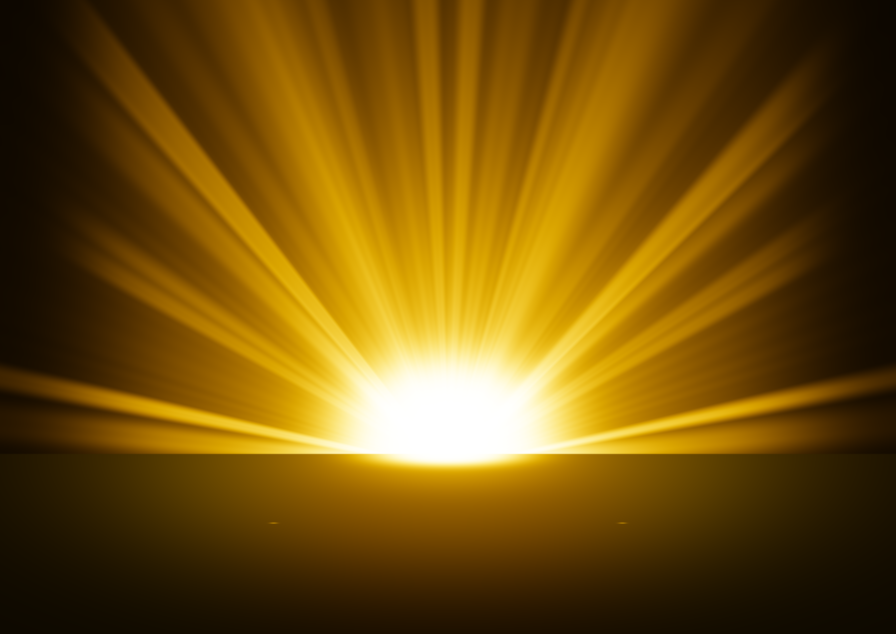
Give the GLSL for this background, as a Shadertoy shader.

```glsl
// A golden burst of light rising behind a dark, softly lit floor.
// Rays are mirrored angular bands fanned about a point below the horizon;
// glows add up as light energy, which an exponential film curve turns to gold.

const float HORIZON = 0.284;

// Each ray: angle from vertical, half width, edge softness, strength
const vec4 RAYS[11] = vec4[11](
    vec4(0.049, 0.024, 0.016, 0.50),
    vec4(0.148, 0.040, 0.036, 0.20),
    vec4(0.274, 0.016, 0.014, 0.28),
    vec4(0.400, 0.080, 0.080, 0.80),
    vec4(0.576, 0.030, 0.028, 0.22),
    vec4(0.725, 0.042, 0.014, 0.95),
    vec4(0.815, 0.040, 0.036, 0.50),
    vec4(0.990, 0.026, 0.022, 0.50),
    vec4(1.046, 0.022, 0.016, 0.60),
    vec4(1.372, 0.022, 0.018, 2.00),
    vec4(1.470, 0.040, 0.030, 0.80));

// Elliptical Gaussian glow
float glow(vec2 p, vec2 radius) {
    vec2 q = p / radius;
    return exp(-dot(q, q));
}

// Sum of the ray bands at a signed angle
float rayFan(float angle) {
    float a = abs(angle);
    // The diagonal beams lean a little to the right on both sides
    a -= sign(angle) * 0.038 * exp(-pow((a - 0.75) / 0.13, 2.0));
    float sum = 0.0;
    for (int i = 0; i < 11; i++) {
        vec4 ray = RAYS[i];
        float offset = abs(a - ray.x);
        sum += ray.w * (1.0 - smoothstep(ray.y - ray.z, ray.y + ray.z, offset));
    }
    return sum;
}

float streaks(float a) {
    return 1.0 + 0.05 * sin(a * 37.0 + 1.0) * sin(a * 83.0)
               + 0.02 * sin(a * 151.0 + 2.0 * sin(a * 19.0));
}

float skyEnergy(vec2 p) {
    vec2 fromSource = p - vec2(0.0, 0.262);
    float angle = atan(fromSource.x, fromSource.y);
    float dist = length((p - vec2(0.0, 0.32)) * vec2(1.35, 1.0));

    // Rays stand out further away, and the steeper ones end near the sides
    float rayGain = mix(0.25, 1.35, smoothstep(0.05, 0.8, dist));
    float low = smoothstep(1.15, 1.3, abs(angle));
    rayGain *= mix(1.0 - smoothstep(0.5, 0.66, abs(p.x)), 1.0, low);

    // Wide falloff modulated by the rays
    float light = 5.0 * exp(-dist / 0.3);
    light *= (0.70 + rayGain * rayFan(angle)) * streaks(angle);
    light += 0.06 + 0.7 * glow(p - vec2(0.0, 0.36), vec2(0.32, 0.24));
    light *= 1.0 - 0.62 * smoothstep(0.42, 0.70, abs(p.x));

    // Diagonal flares, white core and bright rim along the horizon
    float flare = exp(-pow((abs(angle) - 0.80) / 0.085, 2.0));
    light += 2.6 * flare * exp(-pow(length(fromSource) / 0.23, 2.0));
    light += 14.0 * glow(p - vec2(0.0, 0.328), vec2(0.128, 0.080));
    light += 2.5 * glow(p - vec2(0.0, HORIZON), vec2(0.24, 0.025));
    return light;
}

float floorEnergy(vec2 p) {
    vec2 q = p - vec2(0.0, HORIZON);
    float light = 0.05 + 1.0 * glow(q, vec2(0.44, 0.175));
    // Light spilling over the edge
    light += 1.2 * glow(q, vec2(0.16, 0.045));
    light += 12.0 * glow(q, vec2(0.090, 0.014));
    // Two small glints
    light += 0.7 * glow(vec2(abs(q.x) - 0.275, q.y + 0.109), vec2(0.006, 0.001));
    return light;
}

// Film curve from dark brown through gold to white
vec3 goldFilm(float energy) {
    float blue = 0.22 * pow(max(energy - 1.9, 0.0), 1.3);
    return 1.0 - exp(-vec3(energy, energy * 0.54, blue));
}

void mainImage(out vec4 fragColor, in vec2 fragCoord) {
    vec2 p = (fragCoord - vec2(0.5 * iResolution.x, 0.0)) / iResolution.y;
    float pixel = 1.0 / iResolution.y;

    vec3 sky = goldFilm(skyEnergy(p));
    vec3 ground = goldFilm(floorEnergy(p));
    // Slight olive cast towards the sides of the floor
    ground.g *= 1.0 + 0.18 * smoothstep(0.1, 0.5, abs(p.x));

    float above = smoothstep(-pixel, pixel, p.y - HORIZON);
    fragColor = vec4(mix(ground, sky, above), 1.0);
}
```
